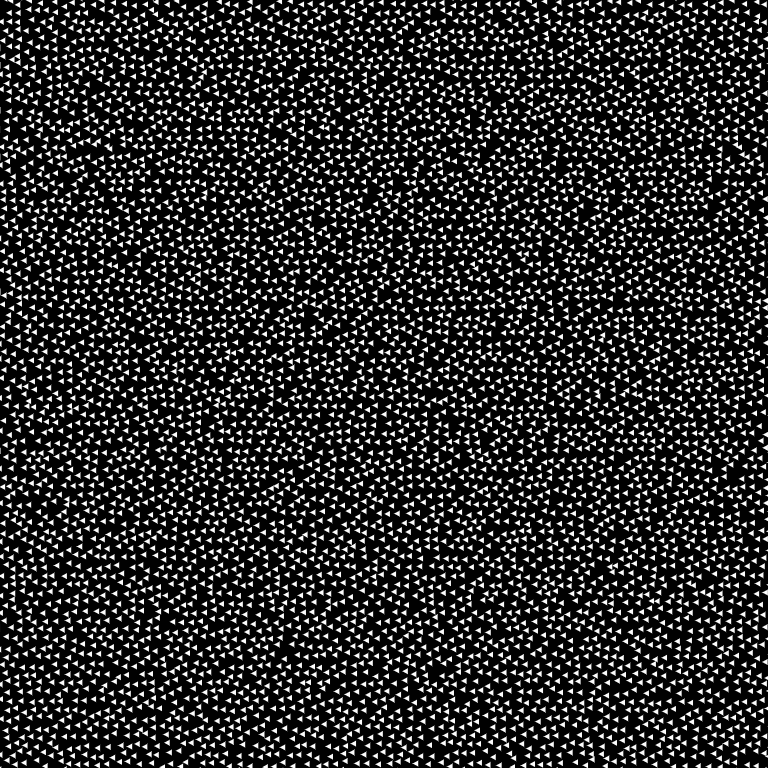
Reproduce this pattern procedurally as a WebGL 2 fragment shader.

```glsl
#version 300 es
precision highp float;

// Small white triangles, all pointing left, scattered evenly over black.
// A staggered grid is jittered, then close neighbours push each other apart;
// each triangle is drawn from its distance function with a one-pixel edge.

#define COLUMNS 74.4                  // grid columns per canvas height
#define ROW_STEP 0.866                // row spacing relative to column spacing
#define JITTER 0.38                   // random offset of a site, in columns
#define MIN_GAP 0.86                  // sites closer than this repel
#define TRIANGLE vec2(0.54, 0.58)     // width and height, in columns
#define INK vec3(0.005)
#define PAPER vec3(0.99)

uniform vec2 u_resolution;
out vec4 fragColor;

vec2 hash22(vec2 p) {
    vec3 q = fract(p.xyx * vec3(0.1031, 0.1030, 0.0973));
    q += dot(q, q.yzx + 33.33);
    return fract((q.xx + q.yz) * q.zy);
}

// Odd rows are shifted by half a column
float rowShift(float row) {
    return 0.5 * mod(row, 2.0);
}

vec2 jitteredSite(vec2 cell) {
    vec2 center = vec2(cell.x + 0.5 + rowShift(cell.y), (cell.y + 0.5) * ROW_STEP);
    return center + JITTER * (2.0 * hash22(cell + 17.0) - 1.0);
}

// One relaxation step keeps the scatter even
vec2 relaxedSite(vec2 cell) {
    vec2 site = jitteredSite(cell);
    vec2 push = vec2(0.0);
    for (int y = -1; y <= 1; y++) {
        for (int x = -1; x <= 1; x++) {
            if (x == 0 && y == 0) continue;
            vec2 away = site - jitteredSite(cell + vec2(x, y));
            float gap = max(length(away), 0.001);
            push += 0.5 * max(MIN_GAP - gap, 0.0) * away / gap;
        }
    }
    return site + push;
}

// Signed distance to a triangle with its apex on the left
float triangleDistance(vec2 p, vec2 size) {
    vec2 slopeNormal = normalize(vec2(-0.5 * size.y, size.x));
    vec2 fromApex = vec2(p.x + 0.5 * size.x, abs(p.y));
    return max(p.x - 0.5 * size.x, dot(slopeNormal, fromApex));
}

void main() {
    float pixel = COLUMNS / u_resolution.y;
    vec2 p = gl_FragCoord.xy * pixel;

    // Nearest triangle among the surrounding cells
    float row = floor(p.y / ROW_STEP);
    vec2 cell = vec2(floor(p.x - rowShift(row)), row);
    float nearest = 10.0;
    for (int y = -1; y <= 1; y++) {
        for (int x = -1; x <= 1; x++) {
            vec2 site = relaxedSite(cell + vec2(x, y));
            nearest = min(nearest, triangleDistance(p - site, TRIANGLE));
        }
    }

    float coverage = clamp(0.5 - nearest / pixel, 0.0, 1.0);
    fragColor = vec4(mix(INK, PAPER, coverage), 1.0);
}
```
